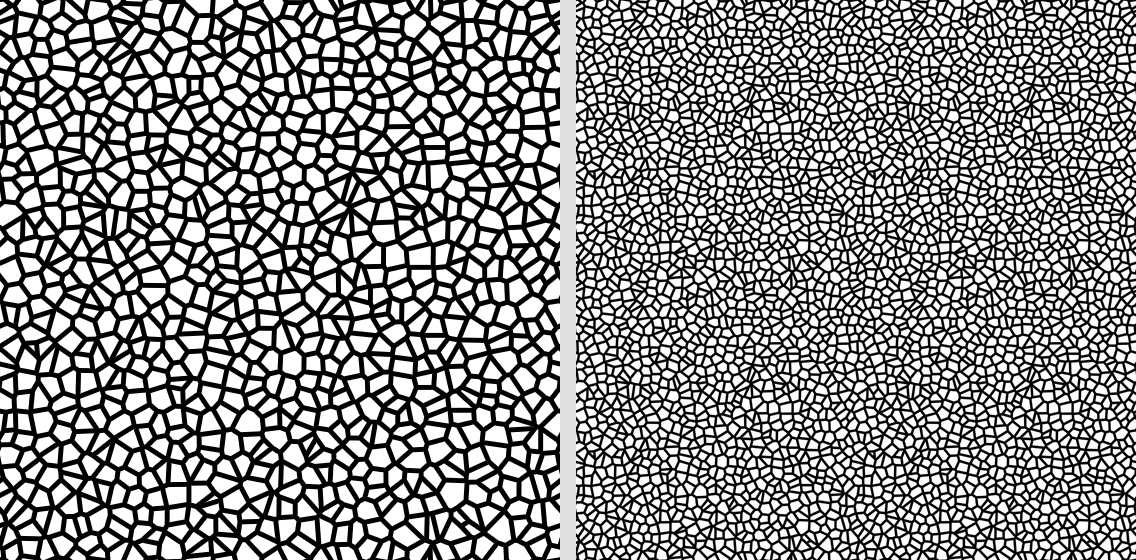
Left, the tile; right, the same tile 2 across and 2 down.
Write a WebGL 2 fragment shader that draws this pattern.

```glsl
#version 300 es
precision highp float;
precision highp int;

uniform vec2 u_resolution;
out vec4 outColor;

const int CELLS = 30;            // cells per canvas side
const float HALF_LINE = 0.132;   // half line width, in cells
const vec3 INK = vec3(0.0);
const vec3 PAPER = vec3(1.0);

uint mixBits(uint h) {
    h ^= h >> 16;
    h *= 0x7feb352du;
    h ^= h >> 15;
    h *= 0x846ca68bu;
    return h ^ (h >> 16);
}

// Random seed point of a cell; the lattice wraps every `period` cells
vec2 seedPoint(ivec2 cell, int period) {
    ivec2 wrapped = (cell + 2 * period) % period;
    uint hx = mixBits(uint(wrapped.x + wrapped.y * period) + 7919u);
    uint hy = mixBits(hx + 0x9e3779b9u);
    vec2 jitter = vec2(hx >> 8, hy >> 8) / 16777216.0;
    return vec2(cell) + jitter;
}

// Lattice cell whose seed lies nearest to p
ivec2 nearestCell(vec2 p, int period) {
    ivec2 home = ivec2(floor(p));
    ivec2 best = home;
    float bestDistance = 1e5;
    for (int y = -2; y <= 2; y++) {
        for (int x = -2; x <= 2; x++) {
            ivec2 cell = home + ivec2(x, y);
            vec2 toSeed = seedPoint(cell, period) - p;
            float d = dot(toSeed, toSeed);
            if (d < bestDistance) {
                bestDistance = d;
                best = cell;
            }
        }
    }
    return best;
}

// Distance from p to the closest Voronoi border
float borderDistance(vec2 p, int period) {
    ivec2 own = nearestCell(p, period);
    vec2 toOwn = seedPoint(own, period) - p;
    float border = 1e5;
    for (int y = -3; y <= 3; y++) {
        for (int x = -3; x <= 3; x++) {
            if (x == 0 && y == 0) continue;
            vec2 toOther = seedPoint(own + ivec2(x, y), period) - p;
            vec2 between = toOther - toOwn;
            float gap = max(length(between), 1e-5);
            border = min(border, dot(0.5 * (toOwn + toOther), between / gap));
        }
    }
    return border;
}

void main() {
    vec2 p = gl_FragCoord.xy / u_resolution * float(CELLS);
    float pixel = float(CELLS) / min(u_resolution.x, u_resolution.y);

    // Straight lines of even width with a one-pixel smooth edge
    float d = borderDistance(p, CELLS);
    float paper = clamp((d - HALF_LINE) / pixel + 0.5, 0.0, 1.0);
    outColor = vec4(mix(INK, PAPER, paper), 1.0);
}
```
